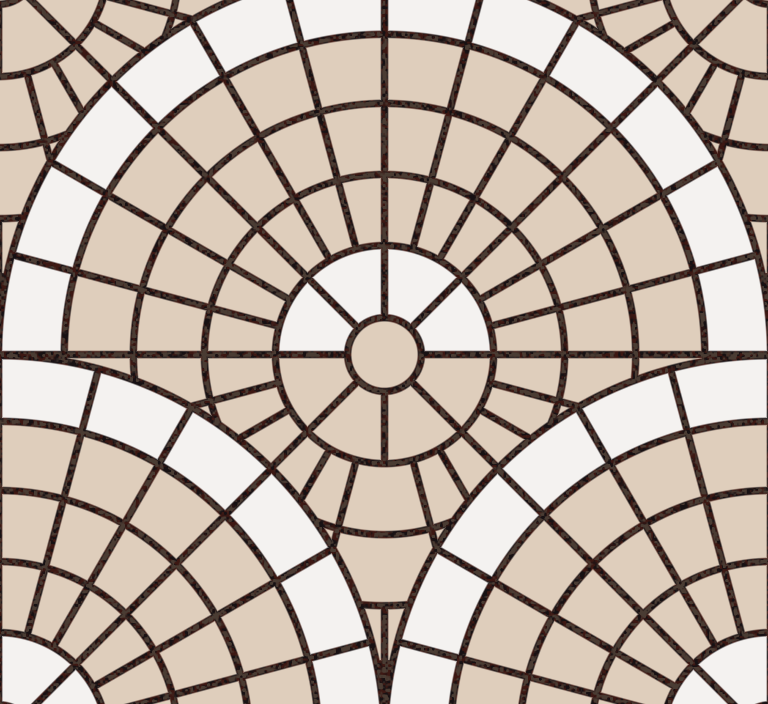
Write a Shadertoy shader that draws this pattern.

```glsl
// Overlapping fan-shaped paving scales with ring-and-spoke tiles and mottled dark joints.

const float PI = 3.14159265;
const float COLUMN_PITCH = 1.005;
const float ROW_PITCH = 0.504;
const vec2 HUB_ORIGIN = vec2(0.5007, 0.455);   // hub of the central scale
const float SCALE_RADIUS = 0.5026;
const float CORE_RADIUS = 0.048;
const float HUB_RADIUS = 0.142;
const float RING_STEP = 0.0925;
const float BAND_RADIUS = 0.417;
const float TAIL_RADIUS = 0.327;   // last ring across the narrowing tail
const float TAIL_END = 0.400;      // below this the tail is solid joint
const float JOINT_HALF_WIDTH = 0.0047;

const vec3 BEIGE = vec3(0.875, 0.808, 0.737);
const vec3 WHITE = vec3(0.955, 0.950, 0.942);
const vec3 INK_BLACK = vec3(0.09, 0.065, 0.075);
const vec3 INK_RED = vec3(0.24, 0.095, 0.075);
const vec3 INK_TAUPE = vec3(0.29, 0.235, 0.20);

float hash(vec2 p) {
    vec3 v = fract(vec3(p.xyx) * 0.1031);
    v += dot(v, v.yzx + 33.33);
    return fract((v.x + v.y) * v.z);
}

float valueNoise(vec2 p) {
    vec2 cell = floor(p);
    vec2 f = fract(p);
    f = f * f * (3.0 - 2.0 * f);
    float low = mix(hash(cell), hash(cell + vec2(1.0, 0.0)), f.x);
    float high = mix(hash(cell + vec2(0.0, 1.0)), hash(cell + vec2(1.0)), f.x);
    return mix(low, high, f.y);
}

// Position relative to the nearest hub of a row; odd rows shift by half a column.
vec2 hubLocal(vec2 p, float row) {
    vec2 q = p - HUB_ORIGIN;
    float column = q.x / COLUMN_PITCH + 0.5 * mod(row, 2.0);
    return vec2((fract(column + 0.5) - 0.5) * COLUMN_PITCH, q.y - row * ROW_PITCH);
}

float spokeDistance(vec2 q, float stepAngle) {
    float angle = atan(q.x, q.y);
    float offset = mod(angle + 0.5 * stepAngle, stepAngle) - 0.5 * stepAngle;
    return length(q) * abs(sin(offset));
}

float ringDistance(float r) {
    float d = min(abs(r - CORE_RADIUS), abs(r - BAND_RADIUS));
    for (int i = 0; i < 3; i++) {
        d = min(d, abs(r - HUB_RADIUS - float(i) * RING_STEP));
    }
    return d;
}

// Distance to the nearest joint inside one scale.
float jointDistance(vec2 q) {
    float r = length(q);
    float d = ringDistance(r);
    if (r < CORE_RADIUS) return d;
    if (r < HUB_RADIUS) return min(d, spokeDistance(q, PI / 4.0));
    // The downward wedge stays open between its two neighbouring spokes.
    bool openWedge = r < TAIL_RADIUS && abs(q.x) < -q.y * tan(PI / 24.0);
    d = openWedge ? d : min(d, spokeDistance(q, PI / 12.0));
    return min(d, max(q.y + TAIL_END, 0.0) + JOINT_HALF_WIDTH * 0.5);
}

vec3 tileColor(vec2 q) {
    float r = length(q);
    bool hubTile = r > CORE_RADIUS && r < HUB_RADIUS;
    bool whiteTile = q.y > 0.0 && (hubTile || r > BAND_RADIUS);
    return whiteTile ? WHITE : BEIGE;
}

// Dark red and black grain with a paler broken core along each joint.
vec3 inkColor(vec2 p, float d) {
    float redness = smoothstep(0.25, 0.75, valueNoise(p * 310.0));
    vec3 grain = mix(INK_BLACK, INK_RED, redness);
    float core = 1.0 - smoothstep(0.35, 1.0, d / JOINT_HALF_WIDTH);
    float speckle = smoothstep(0.3, 0.65, valueNoise(p * 280.0 + 71.0));
    return mix(grain, INK_TAUPE, core * speckle);
}

void mainImage(out vec4 fragColor, in vec2 fragCoord) {
    vec2 p = fragCoord / iResolution.x;
    float pixel = 1.0 / iResolution.x;

    // The lower row lies in front of the row above it.
    float row = floor((p.y - HUB_ORIGIN.y) / ROW_PITCH);
    vec2 front = hubLocal(p, row);
    vec2 back = hubLocal(p, row + 1.0);
    float rim = length(front) - SCALE_RADIUS;
    vec2 q = rim < 0.0 ? front : back;

    // Joints over tiles
    float d = min(abs(rim), jointDistance(q));
    float ink = 1.0 - smoothstep(-1.1 * pixel, 1.1 * pixel, d - JOINT_HALF_WIDTH);
    vec3 color = mix(tileColor(q), inkColor(p, d), ink);
    fragColor = vec4(color, 1.0);
}
```
